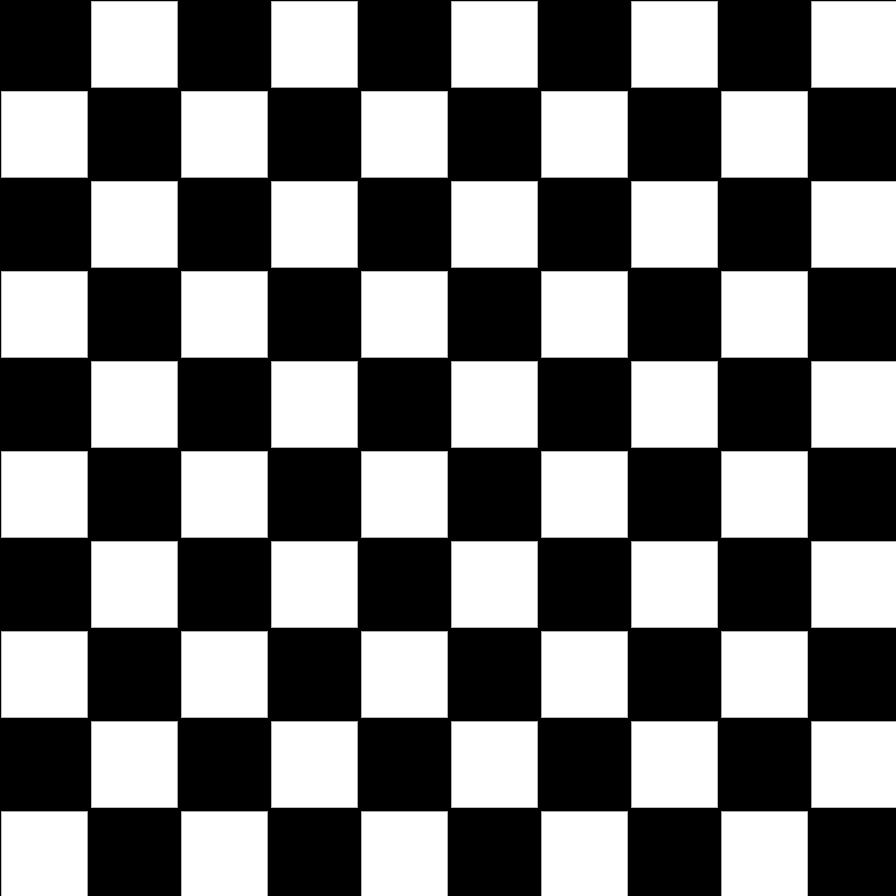
Give the GLSL for this pattern, as a Shadertoy shader.

```glsl
const float PITCH = 0.10046;       // spacing of cells, just over a tenth of the canvas
const float HALF_SIDE = 0.0482;    // half the side of a white square
const vec2 FIRST_CENTER = vec2(0.0496);
const vec3 BLACK = vec3(0.0);
const vec3 WHITE = vec3(1.0);

// Signed distance to an axis-aligned square
float squareDistance(vec2 p, float halfSide) {
    vec2 d = abs(p) - halfSide;
    return length(max(d, 0.0)) + min(max(d.x, d.y), 0.0);
}

// Coverage of a shape with an edge of the given softness
float coverage(float dist, float softness) {
    return clamp(0.5 - dist / softness, 0.0, 1.0);
}

// 1 on cells whose column and row add up to an odd number
float oddCell(vec2 cell) {
    return mod(cell.x + cell.y, 2.0);
}

// White squares on alternate cells, inset to leave a thin black gap
float checker(vec2 p, float pitch, float halfSide, float softness) {
    vec2 cell = floor(p / pitch + 0.5);
    vec2 local = p - cell * pitch;
    return oddCell(cell) * coverage(squareDistance(local, halfSide), softness);
}

void mainImage(out vec4 fragColor, in vec2 fragCoord) {
    // Canvas units, measured from the upper left
    vec2 p = fragCoord / iResolution.y;
    p.y = 1.0 - p.y;

    float pixel = 1.0 / iResolution.y;
    float white = checker(p - FIRST_CENTER, PITCH, HALF_SIDE, pixel);
    fragColor = vec4(mix(BLACK, WHITE, white), 1.0);
}
```
